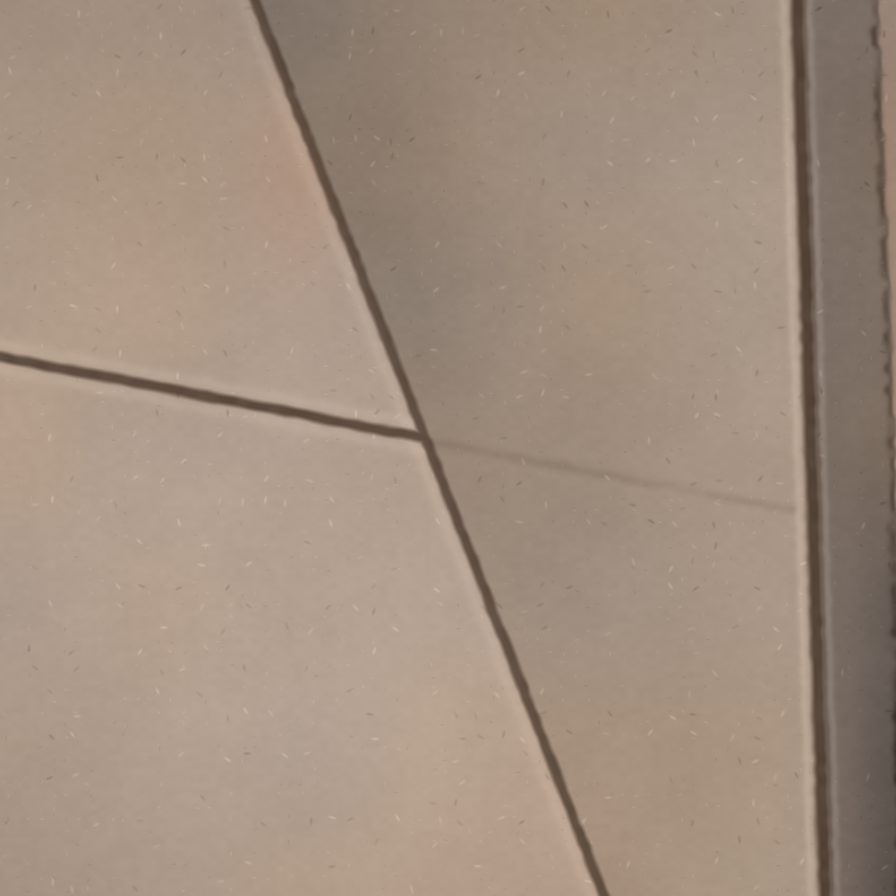
Give the GLSL for this texture, as a three.js fragment shader.

```glsl
// Weathered stone slabs split by dark seams, with a grey channel along the right side.
#define SEAM_WIDTH 0.0062
#define GROOVE_WIDTH 0.0082
#define WOBBLE 0.0022
#define GRAIN 0.028
#define MOTTLE 0.045
#define FLECK_CELLS 42.0
#define SEAM_COLOR vec3(0.33, 0.265, 0.215)
#define LEFT_STONE vec3(0.695, 0.615, 0.55)
#define RIGHT_STONE vec3(0.635, 0.56, 0.495)
#define CHANNEL_COLOR vec3(0.475, 0.42, 0.38)

varying vec2 vUv;

float hash(vec2 p) {
  return fract(sin(dot(p, vec2(127.1, 311.7))) * 43758.5453);
}

float noise(vec2 p) {
  vec2 i = floor(p), f = fract(p);
  f = f * f * (3.0 - 2.0 * f);
  return mix(mix(hash(i), hash(i + vec2(1.0, 0.0)), f.x),
             mix(hash(i + vec2(0.0, 1.0)), hash(i + vec2(1.0, 1.0)), f.x), f.y);
}

float fbm(vec2 p) {
  float sum = 0.0, amp = 0.5;
  for (int i = 0; i < 4; i++) {
    sum += amp * noise(p);
    p = p * 2.03 + 17.3;
    amp *= 0.5;
  }
  return sum;
}

float segment(vec2 p, vec2 a, vec2 b) {
  vec2 pa = p - a, ba = b - a;
  return length(pa - ba * clamp(dot(pa, ba) / dot(ba, ba), 0.0, 1.0));
}

// Soft bell used for worn edges and shading
float bell(float d, float width) {
  return exp(-d * d / (width * width));
}

// Dark core of a seam with a soft rim
float cut(float d, float halfWidth) {
  return 1.0 - smoothstep(halfWidth * 0.35, halfWidth * 1.45, d);
}

// Sparse slanted chips: positive is pale, negative is dark
float flecks(vec2 uv, float cells) {
  vec2 g = uv * cells, id = floor(g);
  float kind = hash(id + 3.7);
  vec2 d = fract(g) - 0.3 - 0.4 * vec2(hash(id), hash(id + 9.2));
  float angle = 6.2832 * hash(id + 5.1);
  d = mat2(cos(angle), -sin(angle), sin(angle), cos(angle)) * d;
  float shape = 1.0 - smoothstep(0.05, 0.2, length(d * vec2(0.75, 1.9)));
  return shape * (step(0.86, kind) - step(kind, 0.10)) * (0.4 + 0.6 * hash(id + 7.9));
}

void main() {
  vec2 uv = vUv;
  float ragged = noise(uv * 85.0) - 0.5;
  vec2 p = uv + WOBBLE * vec2(ragged, noise(uv * 60.0 + 31.0) - 0.5);

  // Seam positions
  float side = (p.x - mix(0.674, 0.284, p.y)) * 0.9317;
  float diagonal = abs(side);
  float branch = segment(p, vec2(-0.02, 0.606), vec2(0.474, 0.511));
  float groove = p.x - mix(0.921, 0.890, p.y);
  float rim = p.x - (0.979 + 0.047 * (1.0 - p.y) - 0.018 * (1.0 - p.y) * (1.0 - p.y));
  rim += 0.003 * ragged;

  // Left slabs, duller toward the upper corner and the base
  vec3 left = LEFT_STONE;
  left *= 1.0 - 0.09 * smoothstep(0.55, 1.05, uv.y) - 0.06 * bell(length(uv), 0.2);
  left += vec3(0.03, -0.002, -0.012) * bell(length((uv - vec2(0.33, 0.80)) * vec2(1.0, 0.5)), 0.06);
  left += 0.02 * bell(length(uv - vec2(0.38, 0.30)), 0.22);

  // Right slab, shaded beside the upper seam
  vec3 right = RIGHT_STONE;
  right *= 1.0 - 0.15 * bell(side, 0.16) * smoothstep(0.2, 0.9, uv.y);
  right *= 1.0 - 0.05 * smoothstep(0.75, 1.05, uv.y);
  right *= 1.0 + 0.05 * smoothstep(0.62, 0.88, uv.x);

  vec3 color = mix(left, right, smoothstep(-0.003, 0.003, side));

  // Worn pale edges and faint crack
  float slab = 1.0 - smoothstep(-0.012, -0.006, groove);
  color += 0.035 * bell(side + 0.014, 0.007);
  color += 0.035 * bell(branch - 0.014, 0.007) * step(side, 0.0);
  color += 0.065 * bell(groove + 0.016, 0.005);
  float crack = segment(p, vec2(0.48, 0.507), vec2(0.885, 0.431));
  color -= 0.045 * bell(crack, 0.006) * (0.35 + noise(uv * 24.0)) * slab;

  // Channel and outer stone
  vec3 channel = CHANNEL_COLOR * (1.0 + 0.06 * (uv.y - 0.4));
  channel *= 1.0 - 0.20 * smoothstep(0.93, 1.0, uv.x) * smoothstep(0.65, 0.0, uv.y);
  channel += 0.065 * bell(groove - 0.014, 0.004);
  color = mix(color, channel, smoothstep(0.004, 0.009, groove));
  color = mix(color, vec3(0.61, 0.52, 0.465), smoothstep(-0.002, 0.004, rim));
  color -= 0.13 * bell(rim + 0.003, 0.005) * (0.7 + ragged);

  // Mottling, grain and chips
  float mottle = fbm(uv * 9.0) - 0.47;
  color += MOTTLE * mottle * vec3(1.0, 0.95, 0.9);
  color += 0.02 * (noise(uv * 6.0 + 40.0) - 0.5) * vec3(1.0, 0.0, -1.0);
  color += GRAIN * (fbm(uv * vec2(105.0, 130.0)) - 0.47);
  color += 0.07 * flecks(uv, FLECK_CELLS) + 0.04 * flecks(uv + 0.37, FLECK_CELLS * 1.8);

  // Dark seams on top
  float dark = max(cut(diagonal, SEAM_WIDTH) * 0.86, cut(branch, SEAM_WIDTH) * 0.92);
  dark = max(dark, cut(abs(groove), GROOVE_WIDTH));
  color = mix(color, SEAM_COLOR + 0.04 * ragged, dark);

  gl_FragColor = vec4(color, 1.0);
}
```
